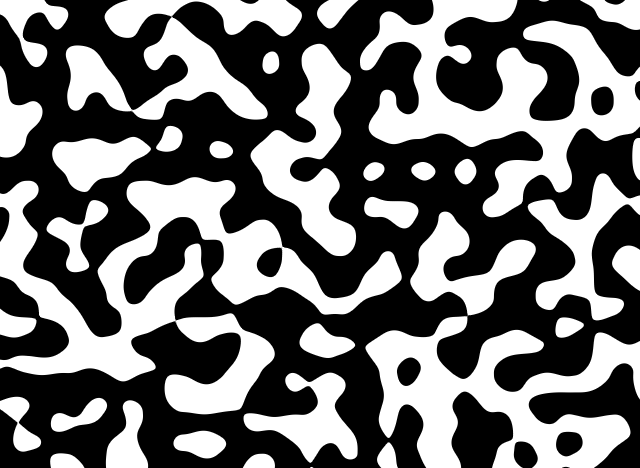
Reproduce this pattern procedurally as a Shadertoy shader.

```glsl
const float CELLS_PER_HEIGHT = 12.0;
const float INK_LEVEL = 0.035;
const vec3 BLACK = vec3(0.0);
const vec3 WHITE = vec3(1.0);

float hash(vec2 p) {
    return fract(sin(dot(p, vec2(127.1, 311.7))) * 43758.5453);
}

// Unit vector in a random direction for each lattice point
vec2 latticeGradient(vec2 cell) {
    float angle = 6.28318 * hash(cell);
    return vec2(cos(angle), sin(angle));
}

// Contribution of one cell corner
float cornerRamp(vec2 cell, vec2 local, vec2 corner) {
    return dot(latticeGradient(cell + corner), local - corner);
}

// Gradient noise with quintic blending
float gradientNoise(vec2 p) {
    vec2 cell = floor(p);
    vec2 f = p - cell;
    vec2 blend = f * f * f * (f * (f * 6.0 - 15.0) + 10.0);
    float bottom = mix(cornerRamp(cell, f, vec2(0, 0)),
                       cornerRamp(cell, f, vec2(1, 0)), blend.x);
    float top = mix(cornerRamp(cell, f, vec2(0, 1)),
                    cornerRamp(cell, f, vec2(1, 1)), blend.x);
    return mix(bottom, top, blend.y);
}

// Antialiased step, about one pixel wide
float softStep(float level, float value) {
    float slope = length(vec2(dFdx(value), dFdy(value)));
    return clamp((value - level) / max(slope, 1e-5) + 0.5, 0.0, 1.0);
}

void mainImage(out vec4 fragColor, in vec2 fragCoord) {
    vec2 uv = fragCoord / iResolution.y;
    float field = gradientNoise(uv * CELLS_PER_HEIGHT + vec2(17.3, 41.6));
    float blob = softStep(INK_LEVEL, field);
    fragColor = vec4(mix(BLACK, WHITE, blob), 1.0);
}
```
